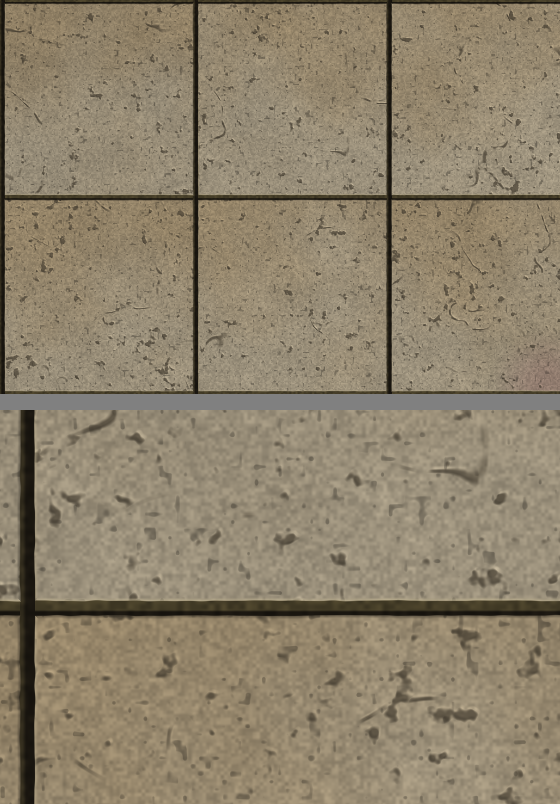
Top, the full canvas; bottom, a detail of the centre.
Reproduce this texture procedurally as a Shadertoy shader.

```glsl
// Weathered square stone tiles, pitted and cracked, set in dark recessed joints.

#define TILE vec2(0.491, 0.498)     // tile pitch, in canvas heights
#define ORIGIN vec2(0.006, 0.001)   // centre of the first joint crossing
#define JOINT 0.0062                // half width of a joint
#define BEVEL 0.0032                // width of the worn tile rim
#define PIT_SCALE 58.0
#define CRACK_SCALE 7.0
#define GRAIN 0.15
#define RELIEF 0.14
#define LIGHT_STEP vec2(-0.0020, -0.0026)

const vec3 STONE = vec3(0.605, 0.564, 0.482);
const vec3 WARM = vec3(0.575, 0.510, 0.400);
const vec3 ROSE = vec3(0.540, 0.430, 0.400);
const vec3 PIT = vec3(0.270, 0.240, 0.190);
const vec3 RIM = vec3(0.740, 0.690, 0.560);
const vec3 MORTAR = vec3(0.270, 0.240, 0.155);
const vec3 SHADOW = vec3(0.100, 0.085, 0.060);

// Integer hash of a lattice point, 0 to 1
float hash(vec2 cell) {
    uvec2 k = uvec2(ivec2(cell)) * uvec2(1597u, 3812u) + uvec2(7919u, 104729u);
    uint h = (k.x ^ (k.y * 2654435u)) * 747796u + 28913u;
    h = ((h >> 15u) ^ h) * 277803u;
    h = ((h >> 13u) ^ h) * 668265u;
    return float((h >> 8u) & 65535u) / 65535.0;
}

float noise(vec2 p) {
    vec2 i = floor(p), f = fract(p);
    f = f * f * (3.0 - 2.0 * f);
    float low = mix(hash(i), hash(i + vec2(1, 0)), f.x);
    float high = mix(hash(i + vec2(0, 1)), hash(i + vec2(1, 1)), f.x);
    return mix(low, high, f.y);
}

float fbm(vec2 p) {
    float sum = 0.0, weight = 0.5;
    for (int i = 0; i < 3; i++) {
        sum += weight * noise(p);
        p = mat2(1.6, 1.2, -1.2, 1.6) * p + 17.3;
        weight *= 0.5;
    }
    return sum / 0.875;
}

// Depth of pits and broken cracks, 0 to 1
float cavities(vec2 p) {
    float cluster = noise(p * 8.0 + 31.0);
    float pits = fbm(p * PIT_SCALE) - mix(0.76, 0.64, cluster);
    pits = smoothstep(0.0, 0.13, pits);

    float ridge = abs(fbm(p * CRACK_SCALE + 5.0) - 0.5);
    float cracks = 1.0 - smoothstep(0.003, 0.017, ridge);
    cracks *= smoothstep(0.50, 0.72, noise(p * 10.0 + 71.0));
    cracks *= smoothstep(0.30, 0.65, noise(p * 75.0 + 13.0));
    return max(pits, cracks);
}

float surfaceHeight(vec2 p) {
    return 0.9 * fbm(p * 34.0 + 43.0) - cavities(p);
}

vec3 stoneColor(vec2 p, vec2 local, vec2 id) {
    vec2 q = p + 40.0 * vec2(hash(id + 3.0), hash(id + 57.0));

    // Broad stains, warmer towards the top of each tile
    float warmth = smoothstep(-0.2, 0.9, local.y / TILE.y + fbm(q * 5.0 + 9.0) - 0.25);
    vec3 color = mix(STONE, WARM, warmth);
    color *= 0.97 + 0.05 * hash(id + 91.0) + 0.12 * (fbm(q * 13.0) - 0.5);
    float rose = 1.0 - smoothstep(0.02, 0.16, distance(p, vec2(1.39, 0.02)));
    color = mix(color, ROSE, 0.6 * rose);

    // Fine grain and pores
    float grain = 0.6 * noise(q * 330.0) + 0.4 * noise(q * 170.0 + 23.0) - 0.5;
    color *= 1.0 + GRAIN * 2.0 * grain;
    color *= 1.0 - 0.25 * smoothstep(0.80, 0.95, noise(q * 150.0 + 61.0));

    // Cavities and raking light from the lower left
    color = mix(color, PIT, 0.68 * cavities(q));
    float slope = surfaceHeight(q) - surfaceHeight(q + LIGHT_STEP);
    return color * (1.0 + RELIEF * clamp(slope, -1.2, 1.2));
}

void mainImage(out vec4 fragColor, in vec2 fragCoord) {
    vec2 p = fragCoord / iResolution.y;
    float aa = 0.75 / iResolution.y;

    // Tile grid
    vec2 cell = (p - ORIGIN) / TILE;
    vec2 id = floor(cell);
    vec2 local = (fract(cell) - 0.5) * TILE;
    vec2 edge = 0.5 * TILE - abs(local);
    float ragged = 0.0012 * (noise(p * 90.0) - 0.5);
    float inset = min(edge.x, edge.y) - JOINT + ragged;

    // Worn rims: bright on the lower and left sides, dim on the others
    vec3 tile = stoneColor(p, local, id);
    float rim = 1.0 - smoothstep(0.0, BEVEL, inset);
    bool horizontal = edge.y < edge.x;
    bool lit = horizontal ? local.y < 0.0 : local.x < 0.0;
    float glint = (horizontal ? 0.85 : 0.5) * (0.6 + 0.4 * noise(p * 40.0));
    tile = lit ? mix(tile, RIM, rim * glint) : tile * (1.0 - 0.3 * rim);

    // Joints: mortar catches light on one side, shadow fills the other
    vec2 across = -sign(local) * edge;
    float mortarY = smoothstep(-0.0035, -0.0012, across.y);
    float mortarX = 0.6 * (1.0 - smoothstep(-0.0045, -0.0005, across.x));
    float exposed = edge.x < JOINT ? mortarX : mortarY;
    vec3 joint = mix(SHADOW, MORTAR, exposed) * (0.8 + 0.4 * noise(p * 190.0));

    fragColor = vec4(mix(joint, tile, smoothstep(-aa, aa, inset)), 1.0);
}
```
